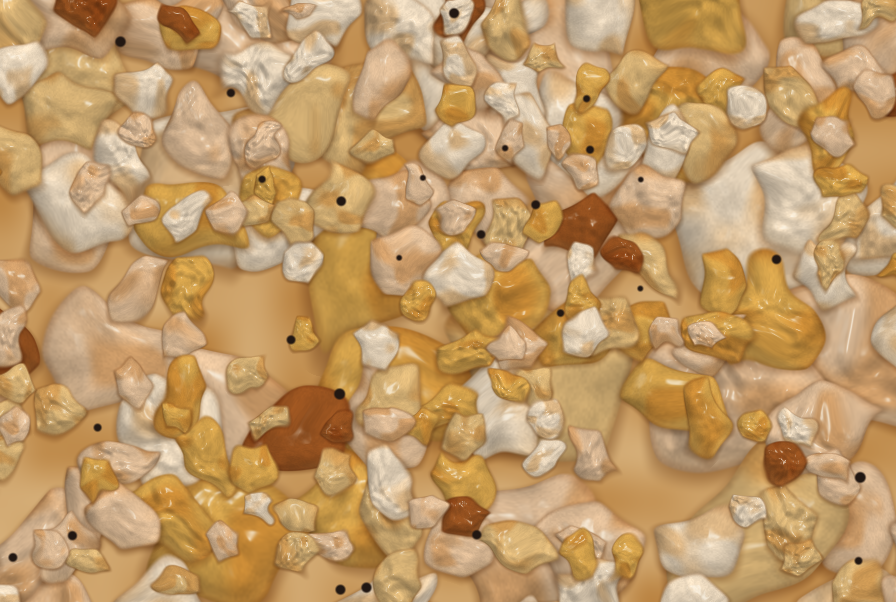
This texture is drawn by a Shadertoy shader. Its source:

```glsl
// Wet, translucent sand grains seen close up: layered cream, honey and rust pebbles.
#define SMALLEST_CELL 0.068
#define LAYER_GROWTH 1.58
#define LAYER_COUNT 4
#define EDGE_SOFTNESS 0.0026
#define SHADOW_DEPTH 0.50
#define GLINT_STRENGTH 0.65
#define STAIN_AMOUNT 0.55
#define SPECK_CHANCE 0.035
#define LIGHT_DIR vec3(0.196, 0.588, 0.784)

struct Grain { float seed; float lumps; vec2 axes; mat2 turn; };

float hash(vec2 p) {
    vec3 a = fract(p.xyx * 0.1031);
    a += dot(a, a.yzx + 33.33);
    return fract((a.x + a.y) * a.z);
}
vec4 hash4(vec2 p) {
    vec4 a = fract(p.xyxy * vec4(0.1031, 0.1030, 0.0973, 0.1099));
    a += dot(a, a.wzxy + 33.33);
    return fract((a.xxyz + a.yzzw) * a.zywx);
}
float noise(vec2 p) {
    vec2 i = floor(p), f = p - i;
    f *= f * (3.0 - 2.0 * f);
    return mix(mix(hash(i), hash(i + vec2(1, 0)), f.x),
               mix(hash(i + vec2(0, 1)), hash(i + vec2(1, 1)), f.x), f.y);
}
float twoOctaves(vec2 p) {
    return 0.66 * noise(p) + 0.34 * noise(mat2(1.9, 1.4, -1.4, 1.9) * p + 11.3);
}

// Radius of a faceted ellipse: 1 on the edge
float outline(vec2 v, Grain g) {
    vec2 q = g.turn * v / g.axes, side = vec2(1, 0);
    float r = length(q);
    for (int i = 1; i < 6; i++) {
        float facet = dot(q, side) / mix(0.72, 1.0, fract(g.seed * 0.37 * float(i)));
        float blend = max(0.14 - abs(r - facet), 0.0);
        r = max(r, facet) + blend * blend * 1.8;
        side = mat2(0.309, 0.951, -0.951, 0.309) * side;
    }
    return r;
}

float grainHeight(vec2 v, Grain g) {
    float r = outline(v, g);
    return 0.42 * (1.0 - r * r * r * r) + g.lumps * twoOctaves(g.turn * v * 2.5 + g.seed);
}

vec3 grainTint(float pick) {
    if (pick < 0.25) return vec3(0.88, 0.81, 0.71);  // milky quartz
    if (pick < 0.50) return vec3(0.84, 0.71, 0.57);  // pinkish buff
    if (pick < 0.74) return vec3(0.82, 0.68, 0.45);  // honey
    if (pick < 0.94) return vec3(0.81, 0.62, 0.29);  // amber
    return vec3(0.57, 0.31, 0.12);                   // rust
}

vec3 shadeGrain(vec2 v, float r, Grain g, float pick) {
    vec2 e = vec2(0.03, 0.0);
    vec2 slope = vec2(grainHeight(v + e, g), grainHeight(v + e.yx, g)) - grainHeight(v, g);
    vec3 normal = normalize(vec3(-slope / e.x, 1.0));
    // Cloudy body with iron stains
    float cloud = twoOctaves(v * 2.4 + g.seed + 53.0);
    float stain = smoothstep(0.5, 0.8, noise(v * 1.7 + g.seed + 91.0));
    vec3 body = grainTint(pick) * (0.89 + 0.20 * cloud);
    body *= mix(vec3(1.0), vec3(0.88, 0.71, 0.46), stain * STAIN_AMOUNT);
    body *= 0.97 + 0.06 * noise(v * 30.0 + g.seed);
    // Soft light, glow through the lower rim, thin darker outline
    body *= 0.74 + 0.33 * max(dot(normal, LIGHT_DIR), 0.0);
    float rim = smoothstep(0.6, 0.95, r) * (1.0 - smoothstep(-0.8, 0.0, v.y));
    body += vec3(0.10, 0.08, 0.05) * rim;
    body *= 1.0 - vec3(0.10, 0.15, 0.20) * smoothstep(0.88, 1.0, r);
    // Wet glints from a main and a side lamp
    vec3 halfMain = normalize(LIGHT_DIR + vec3(0, 0, 1));
    vec3 halfSide = normalize(vec3(-0.45, 0.25, 1.0));
    float glint = pow(max(dot(normal, halfMain), 0.0), 110.0)
                + 0.35 * pow(max(dot(normal, halfSide), 0.0), 90.0);
    glint *= smoothstep(0.38, 0.62, noise(v * 5.0 + g.seed + 71.0));
    return mix(body, vec3(1.0, 0.98, 0.93), min(glint * GLINT_STRENGTH, 0.9));
}

void mainImage(out vec4 fragColor, in vec2 fragCoord) {
    vec2 p = fragCoord / iResolution.y;
    float soft = max(EDGE_SOFTNESS, 0.9 / iResolution.y), cellSize = SMALLEST_CELL, open = 1.0;
    vec3 color = vec3(0.0), light = vec3(1.0);
    // Grains from front to back, small to large, until the view is blocked
    for (int layer = 0; layer < LAYER_COUNT && open > 0.01; layer++) {
        vec2 plane = p / cellSize + 17.3 * float(layer);
        plane += 0.34 * vec2(noise(plane * 2.1), noise(plane * 2.1 + 37.0));
        for (int k = 0; k < 4 && open > 0.01; k++) {
            vec2 cell = floor(plane - 0.5) + vec2(k % 2, k / 2);
            vec4 place = hash4(cell + 61.7 * float(layer + 1));
            if (place.w > 0.25 + 0.24 * float(layer)) continue;
            float radius = mix(0.42, 0.61, place.z);
            vec2 v = (plane - cell - 0.25 - 0.5 * place.xy) / radius;
            if (dot(v, v) > 1.7) continue;
            vec4 trait = hash4(cell + 61.7 * float(layer) + 7.9);
            float c = cos(6.2832 * trait.x), s = sin(6.2832 * trait.x);
            Grain g = Grain(5.0 + 90.0 * trait.y, mix(0.08, 0.55, trait.z * trait.z),
                            vec2(1.12, mix(0.68, 1.0, fract(trait.x * 7.3))), mat2(c, s, -s, c));
            float r = outline(v, g), width = soft / (radius * cellSize * 0.8);
            float cover = 1.0 - smoothstep(-width, width, r - 1.0);
            if (cover > 0.0) color += open * cover * light * shadeGrain(v, r, g, trait.w);
            open *= 1.0 - cover;
            float shadow = SHADOW_DEPTH * (1.0 - smoothstep(0.9, 1.17, r + 0.07 * v.y));
            light *= 1.0 - shadow * vec3(0.42, 0.56, 0.72);
        }
        cellSize *= LAYER_GROWTH;
    }
    // Amber bed showing in the gaps
    color += open * light * mix(vec3(0.72, 0.50, 0.24), vec3(0.84, 0.69, 0.48), noise(p * 12.0));
    // Rare dark mineral specks
    vec2 spot = floor(p * 22.0);
    vec4 mark = hash4(spot + 3.3);
    float speck = length(fract(p * 22.0) - 0.35 - 0.3 * mark.xy) - mix(0.09, 0.2, mark.z);
    color = mix(color, vec3(0.13, 0.09, 0.07), step(mark.w, SPECK_CHANCE) * smoothstep(0.05, -0.05, speck));
    fragColor = vec4(clamp(color, 0.0, 1.0), 1.0);
}
```
